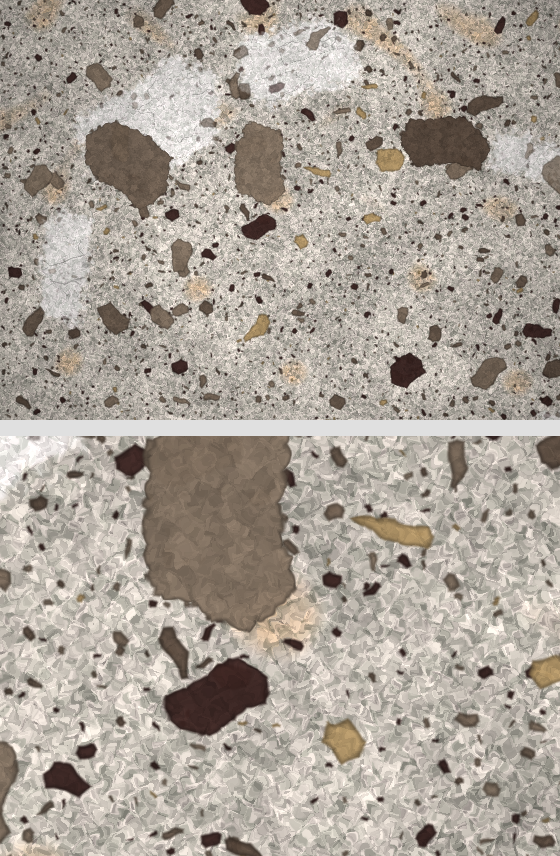
Top, the full canvas; bottom, a detail of the centre.
A Shadertoy shader for this texture:

```glsl
vec2 hash2(vec2 p) {
    vec3 a = fract(p.xyx * vec3(0.1031, 0.1030, 0.0973));
    a += dot(a, a.yzx + 33.33);
    return fract((a.xx + a.yz) * a.zy);
}

float waves(vec2 p) {
    return sin(p.x * 2.1 + 1.3 * sin(p.y * 2.7)) * sin(p.y * 2.3 + 1.7 * sin(p.x * 1.9));
}

// Cellular noise: nearest distance, gap to the second nearest, cell value
vec3 cellular(vec2 p) {
    float first = 8.0, second = 8.0, value = 0.0;
    for (int j = -1; j <= 1; j++)
    for (int i = -1; i <= 1; i++) {
        vec2 cell = floor(p) + vec2(i, j);
        vec2 r = hash2(cell);
        float d = length(cell + r - p);
        if (d < first) {
            second = first;
            first = d;
            value = fract(r.x * 17.0 + r.y * 31.0);
        } else second = min(second, d);
    }
    return vec3(first, second - first, value);
}

// Scattered chipped prisms: signed distance, shade, kind
vec3 crystals(vec2 p, float cells, float chance, float size, float seed) {
    vec3 nearest = vec3(1.0, 0.0, 0.0);
    for (int j = -1; j <= 1; j++)
    for (int i = -1; i <= 1; i++) {
        vec2 cell = floor(p * cells) + vec2(i, j);
        vec2 r = hash2(cell + seed);
        vec2 s = hash2(cell + seed + 57.0);
        if (s.x > chance) continue;

        vec2 q = p - (cell + 0.2 + 0.6 * r) / cells;
        float angle = 6.283 * fract(r.y * 41.0);
        q = mat2(cos(angle), sin(angle), -sin(angle), cos(angle)) * q;
        q += 0.05 * size * sin(q.yx * 4.5 / size + 20.0 * s);

        float halfLength = size * mix(0.6, 1.0, r.x);
        float halfWidth = halfLength * mix(0.22, 0.78, s.y);
        vec2 w = abs(q);
        float d = max(w.y - halfWidth, 0.88 * (w.x + 0.5 * w.y - halfLength));
        d = max(d, dot(q, vec2(0.5, 0.87)) - halfWidth * mix(0.8, 1.5, r.y));
        if (d < nearest.x)
            nearest = vec3(d, s.x / chance, fract(r.x * 53.0 + r.y * 29.0));
    }
    return nearest;
}

void mainImage(out vec4 fragColor, in vec2 fragCoord) {
    vec2 p = fragCoord / iResolution.y;
    float soft = max(1.0 / iResolution.y, 0.0015);
    vec2 bent = p + 0.002 * sin(p.yx * 310.0 + 3.0 * sin(p * 170.0));
    vec3 fine = cellular(bent * 160.0);
    vec3 dust = cellular(bent.yx * 290.0 + 5.0);
    vec3 medium = cellular(bent * 62.0 + 9.0);

    // Pale clear crystals within the groundmass
    float paleEdge = crystals(p, 2.0, 0.8, 0.2, 11.0).x;
    paleEdge += 0.03 * (medium.x - 0.5) + 0.008 * waves(p * 25.0);
    float pale = 1.0 - smoothstep(-0.012, 0.012, paleEdge);

    // Speckled groundmass
    float tone = mix(0.72, 0.87, pale) + 0.05 * waves(p * 3.2 + 2.0) + 0.03 * waves(p * 9.0);
    float speckle = 0.24 * (fine.z - 0.5) * smoothstep(-0.1, 0.25, fine.y);
    speckle += 0.2 * (dust.z - 0.5) + 0.12 * (medium.z - 0.5);
    speckle -= 0.16 * step(0.9, fine.z) * (1.0 - smoothstep(0.2, 0.5, fine.x));
    tone += speckle * mix(1.0, 0.65, pale);
    vec3 color = tone * mix(vec3(1.02, 0.985, 0.935), vec3(1.0, 0.985, 0.97), pale);
    color += 0.012 * (fine.z - 0.5) * vec3(1.0, -1.0, 0.6);

    // Rusty stains and hairline cracks
    float stain = smoothstep(0.6, 1.0, waves(p * 6.0 + 4.0)) * (1.0 - pale);
    color *= mix(vec3(1.0), vec3(1.0, 0.86, 0.7), stain * (0.35 + 0.4 * medium.z));
    vec3 crack = cellular(p * vec2(9.0, 20.0) + 0.15 * waves(p * 30.0));
    color *= 1.0 - 0.2 * pale * step(0.5, crack.z) * (1.0 - smoothstep(0.01, 0.06, crack.y));

    // Dark crystals, from specks up to large prisms
    for (int k = 4; k >= 0; k--) {
        float level = float(k);
        float cells = 2.5 * pow(2.3, level);
        float size = 0.3 / cells;
        vec3 grain = crystals(p, cells, 0.52 - 0.075 * level, size, 23.0 + 19.0 * level);
        float d = grain.x + 0.08 * size * (medium.x - 0.5);

        vec3 body = mix(vec3(0.29, 0.235, 0.195), vec3(0.47, 0.41, 0.35), grain.y);
        if (grain.z < 0.06) body = vec3(0.60, 0.50, 0.34);
        if (grain.z > 0.96 - 0.1 * level) body = vec3(0.20, 0.12, 0.11);
        body *= 0.84 + 0.1 * fine.z + 0.1 * dust.z + 0.14 * medium.z;
        body *= mix(0.68, 1.0, smoothstep(0.0, 0.005, -d));

        float cover = 1.0 - smoothstep(-soft, soft, d);
        color = mix(color, body, cover * (0.95 - 0.18 * level * pale));
    }

    // Lamp falloff toward the corners
    vec2 c = p - vec2(0.5 * iResolution.x / iResolution.y + 0.04, 0.5);
    color *= 1.08 - 0.42 * dot(c, c);
    fragColor = vec4(clamp(color, 0.0, 1.0), 1.0);
}
```
